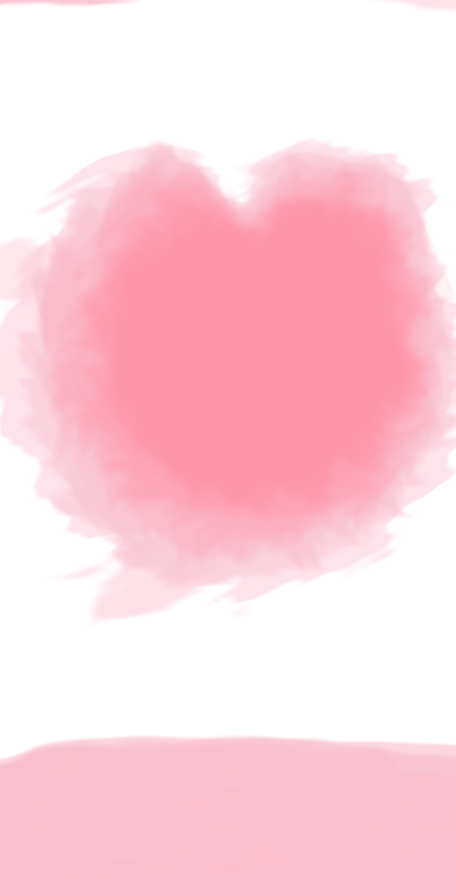
Write a Shadertoy shader that draws this background.

```glsl
vec2 gradientAt(vec2 cell) {
    vec3 h = fract(cell.xyx * vec3(0.1031, 0.1030, 0.0973));
    h += dot(h, h.yzx + 33.33);
    float angle = 6.2832 * fract((h.x + h.y) * h.z);
    return vec2(cos(angle), sin(angle));
}

float gradientNoise(vec2 p) {
    vec2 i = floor(p), f = fract(p);
    vec2 u = f * f * f * (f * (f * 6.0 - 15.0) + 10.0);
    vec2 e = vec2(0.0, 1.0);
    float low = mix(dot(gradientAt(i), f), dot(gradientAt(i + e.yx), f - e.yx), u.x);
    float high = mix(dot(gradientAt(i + e), f - e), dot(gradientAt(i + 1.0), f - 1.0), u.x);
    return mix(low, high, u.y);
}

// Noise stretched along a stroke direction
float bristles(vec2 p, float angle, float seed) {
    float c = cos(angle), s = sin(angle);
    vec2 q = mat2(c, -s, s, c) * p;
    return gradientNoise(q * vec2(4.0, 13.0) + seed * 17.3)
         + 0.5 * gradientNoise(q * vec2(11.0, 38.0) + seed * 31.7);
}

float bump(float x, float width) {
    return exp(-x * x / (width * width));
}

// Approximate distance to a rounded heart with a taller right lobe
float heartDistance(vec2 q, float size) {
    float a = atan(q.x, q.y);
    float radius = 0.485 - 0.13 * bump(a, 0.2)
                 + 0.07 * bump(a - 0.7, 0.3) + 0.025 * bump(a + 0.6, 0.4);
    return length(q) - size * radius;
}

float wash(vec2 p, vec2 centre, vec2 size, float rough) {
    return smoothstep(1.15, 0.55, length((p - centre) / size) + rough);
}

void mainImage(out vec4 fragColor, in vec2 fragCoord) {
    vec2 p = fragCoord / iResolution.xy * vec2(1.0, 1.97);
    vec3 blush = vec3(0.98, 0.74, 0.80);
    vec3 rose = vec3(0.99, 0.57, 0.645);
    vec3 color = vec3(1.0);
    float grain = bristles(p, 0.25, 3.0);

    // Pale stray washes around the heart
    color = mix(color, blush, 0.45 * wash(p, vec2(0.33, 0.70), vec2(0.18, 0.09), grain));
    color = mix(color, blush, 0.35 * wash(p, vec2(0.02, 1.35), vec2(0.10, 0.07), grain));
    color = mix(color, blush, 0.30 * wash(p, vec2(0.70, 1.60), vec2(0.14, 0.05), grain));

    // Heart: translucent coats shrinking toward a deeper core
    for (int i = 0; i < 9; i++) {
        float t = float(i) / 8.0;
        float stroke = bristles(p, 0.5 + 2.4 * float(i), float(i) + 1.0);
        vec2 centre = mix(vec2(0.51, 1.17), vec2(0.57, 1.205), t);
        float d = heartDistance(p - centre, mix(1.03, 0.60, t)) + 0.075 * stroke;
        float softness = mix(0.012, 0.05, t);
        float coat = smoothstep(softness, -softness, d);
        vec3 tint = mix(vec3(0.98, 0.77, 0.83), rose, smoothstep(0.0, 0.85, t));
        color = mix(color, tint, 0.48 * coat);
    }

    // Lower band with a ragged, gently arched top
    for (int i = 0; i < 3; i++) {
        float k = float(i);
        float stroke = bristles(p * vec2(0.7, 1.0), 0.06 * k, k + 12.0);
        float top = 0.352 - 0.01 * k - 0.09 * (p.x - 0.5) * (p.x - 0.5)
                  - 0.03 * bump(p.x, 0.07) - 0.02 * k * smoothstep(0.82, 0.9, p.x);
        float coat = smoothstep(0.008, -0.008, p.y - top + 0.022 * stroke);
        color = mix(color, blush + 0.025 * stroke * vec3(0.2, 1.0, 0.9), 0.62 * coat);
    }

    // Thin strokes along the upper border
    float ragged = 0.02 * grain;
    float leftStroke = smoothstep(0.006, -0.006, 1.957 - p.y + 0.04 * max(p.x - 0.1, 0.0) + ragged);
    float rightStroke = smoothstep(0.012, -0.012, 1.985 - p.y - 0.15 * max(p.x - 0.75, 0.0) + ragged);
    color = mix(color, blush, 0.85 * leftStroke * smoothstep(0.36, 0.2, p.x));
    color = mix(color, blush, 0.40 * rightStroke * smoothstep(0.7, 0.85, p.x));

    fragColor = vec4(color, 1.0);
}
```
